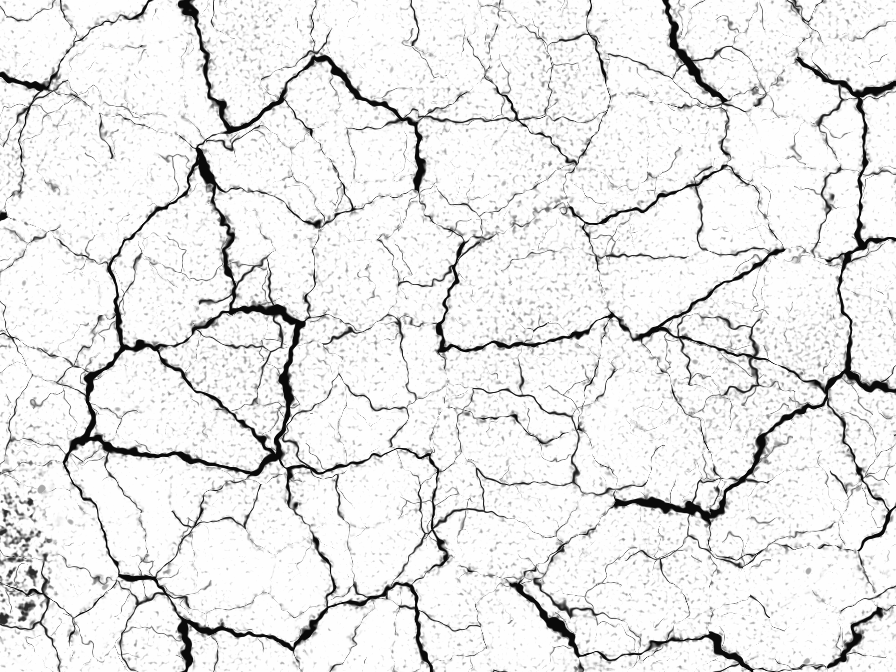
Give the GLSL for this texture, as a Shadertoy shader.

```glsl
// Dry cracked ground in high contrast: black fissures on bleached white clay.
// Three scales of Voronoi borders, bent by gradient noise, get a random width
// per border (below zero it vanishes); dust, spots and a gravel patch go on top.

vec2 hash2(vec2 p) {
    vec3 q = fract(vec3(p.xyx) * vec3(0.1031, 0.1030, 0.0973));
    q += dot(q, q.yzx + 33.33);
    return fract((q.xx + q.yz) * q.zy);
}

float cornerSlope(vec2 corner, vec2 offset) {
    return dot(hash2(corner) * 2.0 - 1.0, offset);
}

float gradientNoise(vec2 p) {
    vec2 i = floor(p), f = fract(p);
    vec2 u = f * f * f * (f * (f * 6.0 - 15.0) + 10.0);
    vec2 e = vec2(1.0, 0.0);
    return mix(mix(cornerSlope(i, f), cornerSlope(i + e, f - e), u.x),
               mix(cornerSlope(i + e.yx, f - e.yx), cornerSlope(i + e.xx, f - e.xx), u.x), u.y);
}

vec2 noise2(vec2 p) {
    return vec2(gradientNoise(p), gradientNoise(p + vec2(37.3, 91.7)));
}

// Jagged bending of the crack paths, from broad curves to fine teeth
vec2 bend(vec2 p) {
    return 0.050 * noise2(p * 5.0) + 0.026 * noise2(p * 15.0 + 5.0)
         + 0.013 * noise2(p * 36.0 + 9.0) + 0.0065 * noise2(p * 85.0);
}

// Signed distance to the crack rims; half widths run from thin to thick,
// swell along the crack and never pass the thick limit
float crackDistance(vec2 p, float cells, float thin, float thick, float power, float swell) {
    p *= cells;
    vec2 base = floor(p), nearCell = base, toNear = vec2(0.0);
    float best = 9.0;
    for (int y = -1; y <= 1; y++)
    for (int x = -1; x <= 1; x++) {
        vec2 id = base + vec2(x, y);
        vec2 r = id + 0.05 + 0.9 * hash2(id) - p;
        if (dot(r, r) < best) {
            best = dot(r, r);
            toNear = r;
            nearCell = id;
        }
    }
    float rim = 9.0;
    for (int y = -2; y <= 2; y++)
    for (int x = -2; x <= 2; x++) {
        if (x == 0 && y == 0) continue;
        vec2 id = nearCell + vec2(x, y);
        vec2 r = id + 0.05 + 0.9 * hash2(id) - p;
        float border = dot(0.5 * (toNear + r), normalize(r - toNear));
        float pick = hash2(nearCell + id + 0.5).x;
        float width = min(mix(thin, thick, pow(pick, power)) + swell, thick);
        rim = min(rim, border / cells - width);
    }
    return rim;
}

void mainImage(out vec4 fragColor, in vec2 fragCoord) {
    vec2 p = fragCoord / iResolution.y;
    float soft = max(0.0015, 0.6 / iResolution.y);
    vec2 bent = p + bend(p);

    // Main fissures, side cracks and hairlines
    float teeth = gradientNoise(p * 45.0) + 0.8 * gradientNoise(p * 105.0 + 7.0);
    float patchy = gradientNoise(p * 6.0 + 20.0) + 0.7 * gradientNoise(p * 15.0 + 33.0);
    float fissure = crackDistance(bent + 3.1, 5.3, 0.0003, 0.0052, 1.8,
                                  0.0018 * patchy + 0.0022 * teeth);
    float side = crackDistance(bent + 7.7, 9.5, -0.0024, 0.0017, 0.8,
                               0.0022 * patchy + 0.0014 * teeth);
    float hair = crackDistance(bent + 0.5 * bend(p + 4.0) + 12.4, 19.0, -0.0050, 0.0006, 0.8,
                               0.0045 * patchy + 0.0016 * teeth);

    float ink = 0.98 * smoothstep(soft, -soft, fissure);
    ink = max(ink, 0.90 * smoothstep(soft, -soft, side));
    ink = max(ink, 0.75 * smoothstep(soft, -soft, hair));

    // Fine dust in drifts, and broken crumbs along the rims of the fissures
    float grain = gradientNoise(p * 185.0) + 0.7 * gradientNoise(p.yx * 117.0 + 13.0);
    float drift = gradientNoise(p * 3.2 + 41.0) + 0.6 * gradientNoise(p * 9.0 + 2.0);
    float crumbs = smoothstep(0.009, 0.0, min(fissure, side + 0.003));
    float dust = smoothstep(0.12, 0.95, grain + 0.40 * drift);
    ink = max(ink, 0.48 * dust);
    ink = max(ink, 0.60 * crumbs * smoothstep(-0.1, 0.6, grain + 0.5 * teeth));

    // Sparse grey spots
    ink = max(ink, 0.35 * smoothstep(0.48, 0.58, gradientNoise(p * 42.0 + 60.0)));

    // Gravel patch near the lower left edge
    vec2 fromPatch = (p - vec2(0.02, 0.18)) / vec2(0.07, 0.13);
    float gravel = exp(-dot(fromPatch, fromPatch)) * (0.8 + 1.2 * drift);
    float pebbles = gradientNoise(bent * 65.0) + 0.6 * grain;
    ink = max(ink, 0.85 * smoothstep(0.25, 0.85, pebbles + 0.55 * gravel) * smoothstep(0.1, 0.5, gravel));

    vec3 clay = vec3(0.995), shadow = vec3(0.02);
    fragColor = vec4(mix(clay, shadow, clamp(ink, 0.0, 1.0)), 1.0);
}
```
